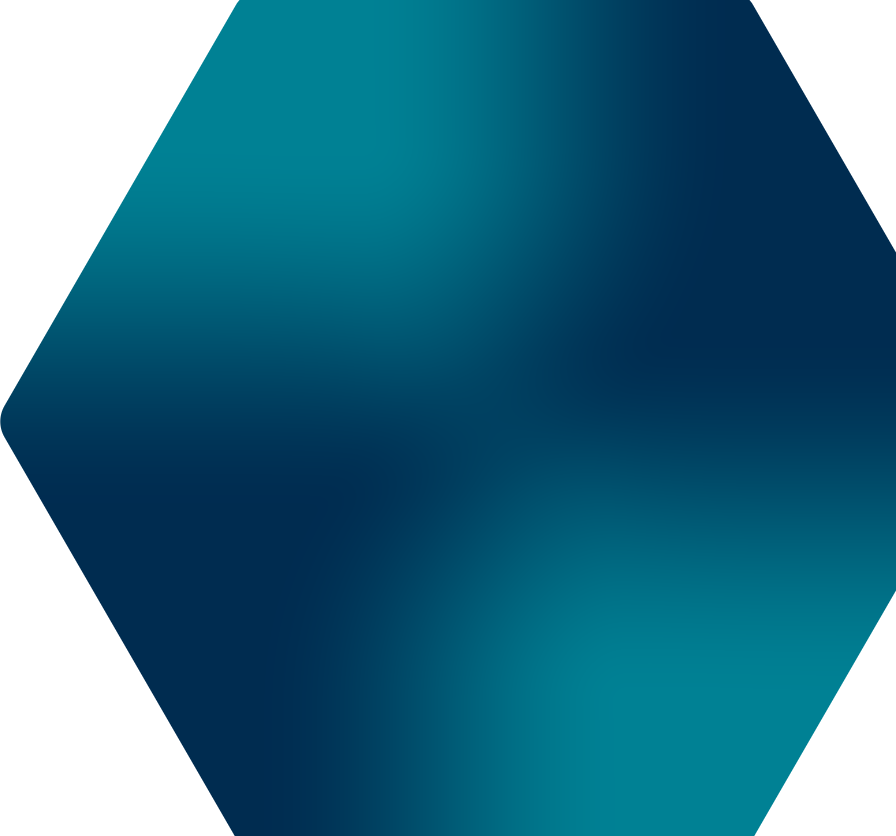
This background is drawn by a WebGL 2 fragment shader. Its source:

```glsl
#version 300 es
precision highp float;

uniform vec2 u_resolution;
out vec4 fragColor;

#define HEX_CENTER vec2(0.5915, 0.4958)
#define HEX_APOTHEM 0.517
#define HEX_ROUNDING 0.0377
#define GLOW_CORNER vec2(-0.1585, 0.3366)
#define GLOW_FADE 0.447
#define BRIDGE_STRENGTH 0.09
#define BRIDGE_SIZE vec2(0.30, 0.14)
#define NAVY vec3(0.0, 0.172, 0.315)
#define TEAL vec3(0.0, 0.505, 0.580)
#define PAPER vec3(1.0)

// Signed distance to a flat-topped hexagon with rounded corners
float roundedHexagon(vec2 p, float apothem, float rounding) {
    const vec3 k = vec3(-0.866025, 0.5, 0.57735);
    float r = apothem - rounding;
    p = abs(p);
    p -= 2.0 * min(dot(k.xy, p), 0.0) * k.xy;
    p -= vec2(clamp(p.x, -k.z * r, k.z * r), r);
    return length(p) * sign(p.y) - rounding;
}

// Soft quadrant with a rounded corner, open to the upper left
float cornerGlow(vec2 p) {
    vec2 outside = max((p - GLOW_CORNER) * vec2(1.0, -1.0), 0.0);
    return 1.0 - smoothstep(0.0, GLOW_FADE, length(outside));
}

// Faint link between the two glows along the falling diagonal
float diagonalBridge(vec2 p) {
    vec2 d = vec2(p.x - p.y, p.x + p.y) / BRIDGE_SIZE;
    return BRIDGE_STRENGTH * exp(-dot(d, d));
}

void main() {
    vec2 p = gl_FragCoord.xy / u_resolution.y - HEX_CENTER;

    // Two glows, point-symmetric about the hexagon center
    float glow = cornerGlow(p) + cornerGlow(-p) + diagonalBridge(p);
    vec3 fill = mix(NAVY, TEAL, clamp(glow, 0.0, 1.0));

    // Antialiased hexagon over the plain ground
    float edge = roundedHexagon(p, HEX_APOTHEM, HEX_ROUNDING);
    float coverage = clamp(0.5 - edge * u_resolution.y, 0.0, 1.0);
    fragColor = vec4(mix(PAPER, fill, coverage), 1.0);
}
```
